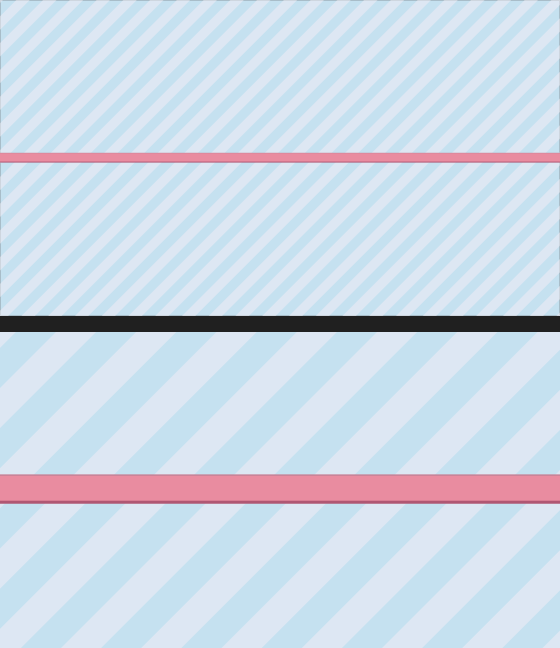
Top, the full canvas; bottom, a detail of the centre.
Write a WebGL 1 fragment shader that draws this pattern.

```glsl
precision highp float;
// Pale diagonal stripes behind a rose ribbon that crosses the middle.
// Stripes come from a repeated diagonal coordinate; the ribbon and the
// thin frame are antialiased bands. Lengths are in canvas heights.

uniform vec2 u_resolution;

const float STRIPES_ACROSS = 21.0;   // repeats along a 16:9 width
const float STRIPE_PERIOD = 16.0 / 9.0 / STRIPES_ACROSS;
const float STRIPE_PHASE = 0.613;    // start of a light stripe, in periods
const float LIGHT_SHARE = 0.5;       // light part of each period
const float RIBBON_TOP = 0.5165;
const float RIBBON_BOTTOM = 0.4855;
const float TOP_LINE = 0.0016;
const float BOTTOM_LINE = 0.0032;
const float FRAME_WIDTH = 0.0022;

const vec3 BLUE = vec3(0.773, 0.882, 0.941);
const vec3 LIGHT = vec3(0.867, 0.906, 0.953);
const vec3 ROSE = vec3(0.914, 0.550, 0.627);
const vec3 ROSE_TOP = vec3(0.780, 0.510, 0.590);
const vec3 ROSE_SHADE = vec3(0.690, 0.340, 0.450);
const vec3 FRAME_ON_BLUE = vec3(0.610, 0.680, 0.720);
const vec3 FRAME_ON_LIGHT = vec3(0.780, 0.810, 0.840);

// Coverage of a pixel by the region where the signed distance is negative.
float coverage(float dist, float pixel) {
  return clamp(0.5 - dist / pixel, 0.0, 1.0);
}

float band(float value, float low, float high, float pixel) {
  return coverage(max(low - value, value - high), pixel);
}

// Coverage of the light stripes, which rise to the right at 45 degrees.
float lightStripe(vec2 p, float pixel) {
  float cycle = (p.x + 1.0 - p.y) / STRIPE_PERIOD - STRIPE_PHASE;
  float fromCentre = abs(fract(cycle - 0.5 * LIGHT_SHARE + 0.5) - 0.5);
  float dist = (fromCentre - 0.5 * LIGHT_SHARE) * STRIPE_PERIOD * 0.7071;
  return coverage(dist, pixel);
}

void main() {
  float pixel = 1.0 / u_resolution.y;
  vec2 p = gl_FragCoord.xy * pixel;
  vec2 size = u_resolution * pixel;

  // Striped ground
  float light = lightStripe(p, pixel);
  vec3 color = mix(BLUE, LIGHT, light);

  // Thin frame, stronger over the blue stripes
  vec2 inset = min(p, size - p);
  float frame = coverage(min(inset.x, inset.y) - FRAME_WIDTH, pixel);
  color = mix(color, mix(FRAME_ON_BLUE, FRAME_ON_LIGHT, light), frame);

  // Ribbon with a fine upper line and a darker lower edge
  vec3 ribbon = mix(ROSE, ROSE_TOP,
    band(p.y, RIBBON_TOP - TOP_LINE, RIBBON_TOP + pixel, pixel));
  ribbon = mix(ribbon, ROSE_SHADE,
    band(p.y, RIBBON_BOTTOM - pixel, RIBBON_BOTTOM + BOTTOM_LINE, pixel));
  color = mix(color, ribbon, band(p.y, RIBBON_BOTTOM, RIBBON_TOP, pixel));

  gl_FragColor = vec4(color, 1.0);
}
```
